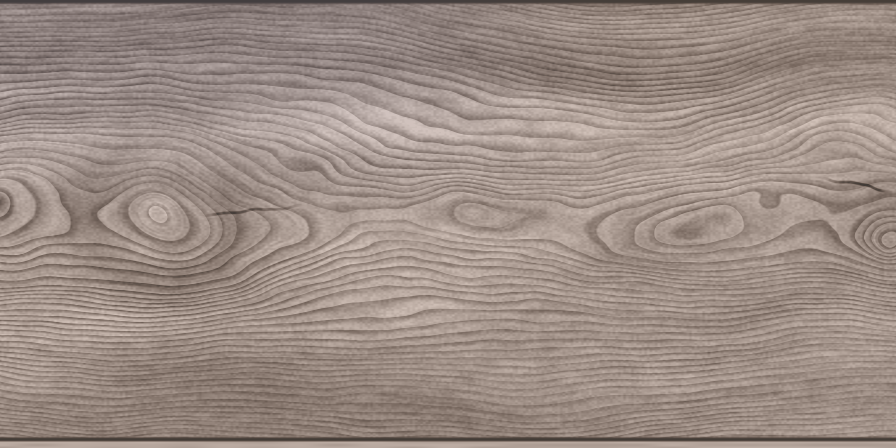
A WebGL 2 fragment shader for this texture:

```glsl
#version 300 es
precision highp float;

#define RING_DENSITY 38.0
#define RING_CROWDING 48.0
#define RING_CONTRAST 0.21
#define STREAK_CONTRAST 0.25
#define FIBRE_CONTRAST 0.09
#define GRAIN_CONTRAST 0.085
#define BASE_TONE 0.615
#define HEART_Y 0.53
#define MAIN_KNOT vec2(0.357, 0.53)
#define TINT vec3(0.0, -0.059, -0.087)

uniform vec2 u_resolution;
out vec4 fragColor;

float hash(vec2 p) {
  vec3 q = fract(p.xyx * 0.1031);
  q += dot(q, q.yzx + 33.33);
  return fract((q.x + q.y) * q.z);
}

float noise(vec2 p) {
  vec2 i = floor(p), f = fract(p);
  f = f * f * (3.0 - 2.0 * f);
  return mix(mix(hash(i), hash(i + vec2(1, 0)), f.x),
             mix(hash(i + vec2(0, 1)), hash(i + vec2(1, 1)), f.x), f.y);
}

float fbm(vec2 p, float gain) {
  float sum = 0.0, amp = 1.0, total = 0.0;
  for (int i = 0; i < 4; i++) {
    sum += amp * noise(p);
    total += amp;
    p = p * 2.03 + 17.3;
    amp *= gain;
  }
  return sum / total;
}

// Conical dip that bends the rings around a knot
float knot(vec2 p, vec2 centre, vec2 stretch, float depth, float reach) {
  vec2 d = (p - centre) / stretch;
  return depth * exp(-sqrt(dot(d, d) + 0.0002) / reach);
}

// Height field whose contours are the growth rings
float ringField(vec2 p) {
  float sway = 0.19 * (fbm(p * vec2(1.5, 2.2) + 3.0, 0.34) - 0.5);
  float dy = p.y - HEART_Y + sway;
  vec2 fromKnot = p - MAIN_KNOT;
  float roundness = exp(-dot(fromKnot, fromKnot) / 0.02);
  float field = sqrt(dy * dy + 0.002 + 0.03 * roundness) - 0.1 * roundness;
  float flame = fbm(p * vec2(2.5, 4.8) + 9.0, 0.38) - 0.5;
  field += 0.22 * flame * exp(-16.0 * dy * dy) * (1.0 - 0.7 * roundness);
  vec2 q = p + 0.04 * (vec2(noise(p * 7.0), noise(p * 7.0 + 40.0)) - 0.5);
  field -= knot(q, MAIN_KNOT, vec2(1.2, 1.0), 0.26, 0.145);
  field -= knot(q, vec2(0.0, 0.56), vec2(1.0, 1.2), 0.18, 0.08);
  field -= knot(q, vec2(1.08, 0.525), vec2(2.2, 1.0), 0.09, 0.06);
  field -= knot(q, vec2(1.68, 0.565), vec2(4.0, 1.0), 0.10, 0.06);
  field -= knot(q, vec2(1.99, 0.46), vec2(1.0), 0.26, 0.08);
  return field;
}

// Bright latewood ridge with a sharp dark edge
float ringProfile(float phase) {
  float width = fwidth(phase);
  float t = fract(phase);
  float edge = clamp(width, 0.08, 0.5);
  float ridge = smoothstep(-0.1, 0.5, t) * (0.72 + 0.28 * t);
  ridge *= 1.0 - smoothstep(1.0 - edge, 1.0, t);
  return mix(ridge, 0.64, smoothstep(0.45, 0.95, width)) - 0.64;
}

// Thin wavering split that tapers at both ends
float crack(vec2 p, vec2 a, vec2 b) {
  float along = clamp((p.x - a.x) / (b.x - a.x), 0.0, 1.0);
  float y = mix(a.y, b.y, along) + 0.012 * (noise(vec2(p.x * 30.0, 2.0)) - 0.5);
  float inside = smoothstep(0.0, 0.2, along) * smoothstep(1.0, 0.6, along);
  return inside * (1.0 - smoothstep(0.001, 0.005, abs(p.y - y)));
}

void main() {
  vec2 p = gl_FragCoord.xy / u_resolution.y;
  float field = ringField(p);
  float offAxis = abs(p.y - HEART_Y);

  // Rings, uneven in spacing and strength
  float outer = max(field, 0.0);
  float phase = RING_DENSITY * field + RING_CROWDING * outer * outer + 1.8 * noise(vec2(field * 14.0, 4.0));
  float strength = 0.1 + 1.6 * fbm(p * vec2(2.0, 6.0) + 50.0, 0.5);
  strength *= 1.0 - 0.4 * smoothstep(0.2, 0.45, offAxis);
  float tone = BASE_TONE + RING_CONTRAST * strength * ringProfile(phase);

  // Broad stains and pale weathered bands
  tone += STREAK_CONTRAST * (fbm(vec2(p.x * 1.3, p.y * 6.0 + field * 3.0) + 20.0, 0.5) - 0.5);
  tone += 0.07 * (noise(vec2(p.x * 3.0, field * 30.0 + p.y * 8.0)) - 0.5);
  tone -= 0.05 * smoothstep(0.27, 0.48, abs(p.y - 0.5));
  float leftSide = 1.0 - smoothstep(0.7, 1.5, p.x);
  tone += 0.05 * leftSide * exp(-pow((p.y - 0.27) / 0.06, 2.0));
  tone += 0.045 * exp(-pow((p.y - 0.69) / 0.07, 2.0));

  // Fibres and fine tooth
  tone += FIBRE_CONTRAST * (noise(vec2(p.x * 22.0, field * 190.0)) - 0.5);
  tone += GRAIN_CONTRAST * (noise(p * vec2(170.0, 250.0)) - 0.5);

  // Knot heart, halo and splits
  float r = length((p - MAIN_KNOT) * vec2(0.95, 1.0));
  tone += 0.09 * (1.0 - smoothstep(0.015, 0.05, r));
  tone -= 0.06 * exp(-pow((r - 0.16) / 0.05, 2.0));
  tone -= 0.10 * exp(-length((p - vec2(1.99, 0.46)) * vec2(0.7, 1.0)) / 0.06);
  tone -= 0.22 * crack(p, vec2(0.44, 0.515), vec2(0.70, 0.54));
  tone -= 0.30 * crack(p, vec2(1.99, 0.575), vec2(1.82, 0.60));

  // Board edges
  float rim = 0.70 + 0.08 * (noise(p * vec2(12.0, 150.0)) - 0.5);
  tone = mix(tone, 0.26, 1.0 - smoothstep(0.020, 0.027, p.y));
  tone = mix(tone, rim, 1.0 - smoothstep(0.012, 0.018, p.y));
  tone = mix(tone, 0.27, smoothstep(0.988, 0.996, p.y));

  // Cool upper left, warm right
  float cool = leftSide * smoothstep(0.4, 0.9, p.y);
  vec3 colour = vec3(clamp(tone, 0.25, 0.82)) + TINT * smoothstep(0.05, 0.5, tone);
  colour += mix(vec3(0.003, 0.0, -0.008), vec3(-0.006, 0.002, 0.02), cool);
  fragColor = vec4(colour, 1.0);
}
```
